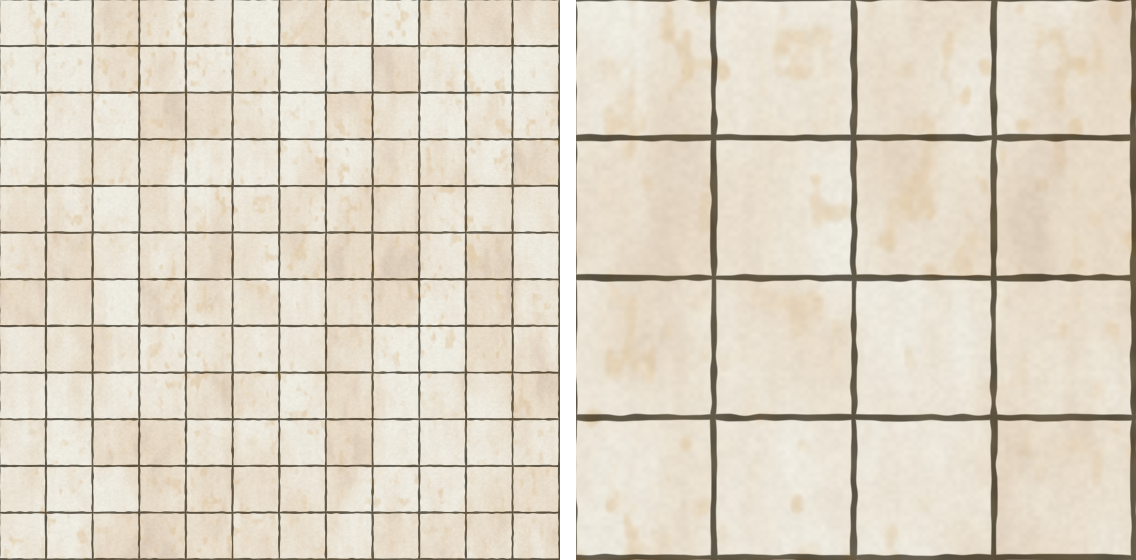
Left: the whole. Right: its middle third, enlarged.
A WebGL 2 fragment shader for this pattern:

```glsl
#version 300 es
precision highp float;
// Square cream ceramic tiles with dark wavy grout, rusty spots and vertical stains.

#define TILES 12.0
#define GROUT_HALF_WIDTH 0.021
#define GROUT_WOBBLE 0.016
#define GROUT_OFFSET vec2(0.016, -0.016)
#define TILE_VARIATION 0.32
#define STAIN_STRENGTH 0.95
#define SPOT_STRENGTH 0.6
#define GRAIN 0.022

uniform vec2 u_resolution;
out vec4 fragColor;

const vec3 CREAM = vec3(0.932, 0.920, 0.880);
const vec3 TAN = vec3(0.905, 0.850, 0.770);
const vec3 OCHRE = vec3(0.880, 0.785, 0.640);
const vec3 MAUVE = vec3(0.820, 0.750, 0.690);
const vec3 GROUT = vec3(0.370, 0.350, 0.300);
const vec3 RUSTY_GROUT = vec3(0.370, 0.305, 0.200);

float hash(vec2 p) {
    return fract(sin(dot(p, vec2(127.1, 311.7))) * 43758.5453);
}

float noise(vec2 p) {
    vec2 i = floor(p);
    vec2 f = fract(p);
    f = f * f * (3.0 - 2.0 * f);
    float low = mix(hash(i), hash(i + vec2(1.0, 0.0)), f.x);
    float high = mix(hash(i + vec2(0.0, 1.0)), hash(i + 1.0), f.x);
    return mix(low, high, f.y);
}

float fbm(vec2 p) {
    float sum = 0.0;
    float amplitude = 0.5;
    for (int i = 0; i < 4; i++) {
        sum += amplitude * noise(p);
        p = mat2(1.6, 1.2, -1.2, 1.6) * p + 17.3;
        amplitude *= 0.5;
    }
    return sum / 0.9375;
}

// Coverage of the grout lines across one axis, with a ragged edge on each side
float groutLine(float across, float along, float pixel) {
    float line = floor(across + 0.5);
    float offset = across - line;
    float side = offset < 0.0 ? 0.0 : 31.0;
    float ragged = noise(vec2(along * 9.0, line * 7.0 + side)) - 0.5;
    float edge = abs(offset) - GROUT_HALF_WIDTH - GROUT_WOBBLE * ragged;
    float blur = max(pixel * 0.7, 0.007);
    return 1.0 - smoothstep(-blur, blur, edge);
}

void main() {
    float canvas = min(u_resolution.x, u_resolution.y);
    float pixel = TILES / canvas;
    vec2 p = gl_FragCoord.xy * pixel + GROUT_OFFSET;
    vec2 cell = floor(p);
    float tileTone = hash(cell + 3.7) - 0.5;

    // Broad patches and vertical streaks, stronger on some tiles
    float broad = fbm(p * vec2(0.65, 0.5) + 8.0);
    float streak = fbm(p * vec2(3.2, 1.1) + 41.0);
    float dirt = broad * 0.65 + streak * 0.45 + tileTone * TILE_VARIATION;
    float stain = smoothstep(0.32, 0.76, dirt);
    float dark = smoothstep(0.56, 0.86, dirt) * smoothstep(0.38, 0.72, fbm(p * vec2(3.0, 1.6) + 73.0));

    // Small soft rust spots, slightly taller than wide
    float speck = 0.75 * noise(p * vec2(7.5, 4.8) + 19.0) + 0.25 * noise(p * vec2(16.0, 11.0) + 5.0);
    float spotArea = smoothstep(0.30, 0.62, fbm(p * 0.8 + 57.0) + tileTone * 0.15);
    float spots = smoothstep(0.60, 0.88, speck) * spotArea;

    vec3 color = mix(CREAM, TAN, stain * STAIN_STRENGTH);
    color = mix(color, OCHRE, spots * SPOT_STRENGTH);
    color = mix(color, MAUVE, dark * 0.5);

    // Fine glaze grain
    color += GRAIN * (noise(p * 32.0) + noise(p * 19.0 + 9.0) - 1.0);

    // Grout, browned where the tiles are stained
    float grout = max(groutLine(p.x, p.y, pixel), groutLine(p.y, p.x + 53.0, pixel));
    vec3 groutColor = mix(GROUT, RUSTY_GROUT, clamp(stain * 0.6 + spots * 0.5, 0.0, 1.0));
    groutColor *= 0.9 + 0.2 * noise(p * 6.0 + 23.0);
    color = mix(color, groutColor, grout);

    fragColor = vec4(color, 1.0);
}
```
